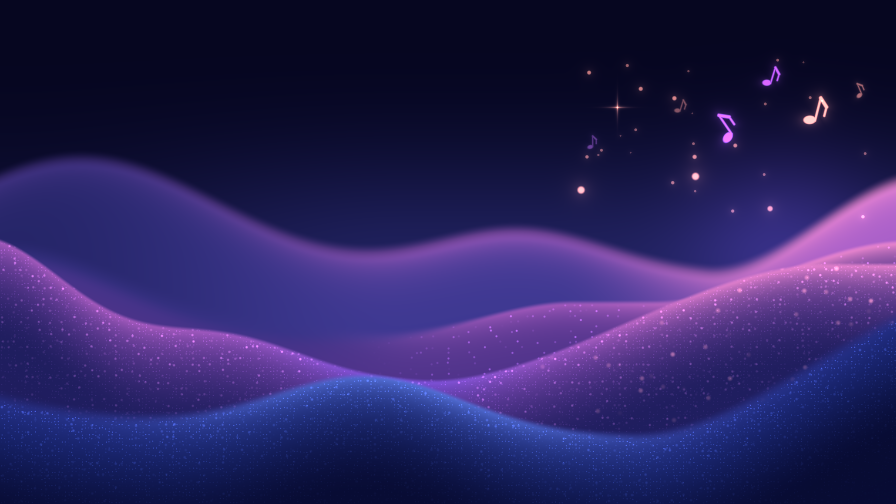
This background is drawn by a Shadertoy shader. Its source:

```glsl
// Glittering violet and blue dunes under a night sky with drifting notes and sparks.
#define SKY_TOP vec3(0.022, 0.022, 0.125)
#define SKY_LOW vec3(0.125, 0.13, 0.37)
#define NAVY vec3(0.03, 0.045, 0.20)
#define INDIGO vec3(0.17, 0.17, 0.48)
#define VIOLET vec3(0.34, 0.22, 0.60)
#define ORCHID vec3(0.66, 0.36, 0.75)
#define PINK vec3(0.97, 0.55, 0.83)
#define BLUE vec3(0.34, 0.45, 0.86)
#define EMBER vec3(1.0, 0.60, 0.48)
#define GLITTER 0.55
#define SPARKS 26

float hash(vec2 p) {
    return fract(sin(dot(p, vec2(127.1, 311.7))) * 43758.5453);
}

float bump(float x, float centre, float width) {
    float t = (x - centre) / width;
    return exp(-t * t);
}

// Ridge heights, from the farthest to the nearest
float farRidge(float x) {
    return 0.45 + 0.235 * bump(x, 0.16, 0.39) + 0.09 * bump(x, 1.03, 0.25)
         + 0.2 * smoothstep(1.4, 1.84, x);
}
float middleRidge(float x) {
    return 0.33 + 0.17 * bump(x, 0.0, 0.34) + 0.07 * smoothstep(0.74, 1.14, x)
         + 0.12 * smoothstep(1.3, 1.8, x);
}
float sandRidge(float x) {
    return 0.24 + 0.29 * bump(x, -0.05, 0.27) + 0.09 * bump(x, 0.44, 0.23)
         + 0.235 * smoothstep(0.83, 1.65, x);
}
float frontRidge(float x) {
    return 0.13 + 0.078 * exp(-x / 0.33) + 0.115 * bump(x, 0.73, 0.27)
         + 0.3 * smoothstep(1.25, 2.0, x);
}

// Covers what lies behind with a dune that is bright along its rim
vec3 dune(vec3 behind, float depth, float blur, vec3 rim, vec3 body, float falloff) {
    vec3 surface = mix(body, rim, exp(-max(depth, 0.0) / falloff));
    return mix(behind, surface, smoothstep(-blur, blur, depth));
}

// One randomly placed grain in a share of the grid cells
float grains(vec2 p, float cells, float share) {
    vec2 id = floor(p * cells);
    vec2 centre = 0.3 + 0.4 * vec2(hash(id), hash(id + 17.0));
    float dist = length(fract(p * cells) - centre);
    return step(1.0 - share, hash(id + 41.0)) * hash(id + 73.0) * smoothstep(0.32, 0.04, dist);
}

float segment(vec2 p, vec2 a, vec2 b) {
    vec2 ab = b - a;
    return length(p - a - ab * clamp(dot(p - a, ab) / dot(ab, ab), 0.0, 1.0));
}

// Glowing eighth note: head, stem and flag
vec3 note(vec2 p, vec2 centre, float size, float tilt, vec3 tint) {
    float c = cos(tilt), s = sin(tilt);
    vec2 q = mat2(c, -s, s, c) * (p - centre) / size;
    vec2 h = q - vec2(-0.34, -0.68);
    float d = (length(vec2(h.x - 0.3 * h.y, h.y * 1.35)) - 0.38) * 0.8;
    d = min(d, segment(q, vec2(0.0, -0.65), vec2(0.0, 0.9)) - 0.07);
    d = min(d, segment(q, vec2(0.0, 0.85), vec2(0.5, 0.38)) - 0.11);
    d = min(d, segment(q, vec2(0.5, 0.38), vec2(0.5, -0.2)) - 0.07);
    float edge = 1.0 / (iResolution.y * size);
    return tint * (smoothstep(edge, -edge, d) + 0.18 * exp(-3.5 * max(d, 0.0)));
}

vec3 spark(vec2 p, vec2 centre, float radius, vec3 tint) {
    float d = length(p - centre) / radius;
    return tint * (smoothstep(1.2, 0.5, d) + 0.22 * exp(-0.6 * d));
}

void mainImage(out vec4 fragColor, in vec2 fragCoord) {
    vec2 p = fragCoord / iResolution.y;
    p.x *= 1.7778 * iResolution.y / iResolution.x;
    float x = p.x;

    // Sky, darker to the left
    float low = smoothstep(1.0, 0.46, p.y);
    vec3 col = mix(SKY_TOP, SKY_LOW, low * low * mix(0.45, 1.0, smoothstep(0.0, 0.8, x)));
    col += 0.28 * VIOLET * exp(-dot(p - vec2(1.55, 0.52), p - vec2(1.55, 0.52)) / 0.035);

    // Blurred far ridge and the pink haze at its right
    float warm = smoothstep(1.1, 1.7, x);
    float d = farRidge(x) - p.y;
    vec3 rim = mix(mix(vec3(0.29, 0.21, 0.54), ORCHID, smoothstep(0.1, 1.0, x)), PINK, warm);
    vec3 body = mix(INDIGO * 0.85, vec3(0.24, 0.22, 0.57), smoothstep(0.0, 0.8, x));
    body = mix(body, ORCHID * 1.1, warm * 0.85);
    col = dune(col, d, 0.02, rim, body, 0.035);

    // Middle ridge
    d = middleRidge(x) - p.y;
    rim = mix(vec3(0.23, 0.20, 0.53), mix(ORCHID, PINK, warm), smoothstep(0.55, 1.1, x));
    col = dune(col, d, mix(0.03, 0.006, smoothstep(0.5, 1.0, x)), rim, VIOLET * 0.9, 0.035);
    col += ORCHID * GLITTER * grains(p, 95.0, 0.25) * smoothstep(0.0, 0.01, d) * smoothstep(0.7, 1.0, x);

    // Sandy violet ridge
    d = sandRidge(x) - p.y;
    rim = mix(mix(ORCHID, VIOLET * 1.45, bump(x, 0.8, 0.25)), PINK, smoothstep(1.1, 1.5, x) * 0.85);
    body = mix(VIOLET * 0.88, vec3(0.12, 0.115, 0.37), smoothstep(0.0, 0.2, d));
    col = dune(col, d, 0.005, rim, body, 0.04);
    float sand = smoothstep(-0.004, 0.008, d) * (0.3 + 0.7 * exp(-max(d, 0.0) / 0.09));
    col += GLITTER * sand * (PINK * grains(p, 85.0, 0.3) + ORCHID * 0.6 * grains(p + 3.0, 150.0, 0.7));
    col += EMBER * 0.8 * sand * grains(p + 9.0, 46.0, 0.12) * smoothstep(0.9, 1.3, x);

    // Blue front ridge
    d = frontRidge(x) - p.y;
    rim = mix(vec3(0.15, 0.19, 0.54), BLUE, bump(x, 0.82, 0.45));
    body = mix(vec3(0.09, 0.14, 0.43), NAVY, smoothstep(0.0, 0.24, d));
    col = dune(col, d, mix(0.022, 0.006, bump(x, 0.85, 0.55)), rim, body, 0.042);
    sand = smoothstep(0.0, 0.01, d) * exp(-max(d, 0.0) / 0.1);
    col += BLUE * GLITTER * sand * (grains(p + 5.0, 150.0, 0.7) + 0.8 * grains(p, 80.0, 0.25));

    // Notes, a four-pointed star and three bright embers
    col += note(p, vec2(1.622, 0.78), 0.031, -0.25, EMBER * 1.1);
    col += note(p, vec2(1.441, 0.75), 0.030, 0.6, vec3(0.75, 0.36, 0.95));
    col += note(p, vec2(1.533, 0.848), 0.022, -0.3, vec3(0.70, 0.32, 0.86));
    col += note(p, vec2(1.706, 0.822), 0.015, 0.4, EMBER * 0.55);
    col += note(p, vec2(1.352, 0.789), 0.015, -0.3, EMBER * 0.4);
    col += note(p, vec2(1.176, 0.718), 0.014, 0.0, ORCHID * 0.45);
    vec2 s = abs(p - vec2(1.225, 0.787));
    col += EMBER * (exp(-s.x * 90.0 - s.y * 600.0) + exp(-s.y * 90.0 - s.x * 600.0));
    col += spark(p, vec2(1.153, 0.623), 0.008, EMBER);
    col += spark(p, vec2(1.380, 0.650), 0.008, EMBER);
    col += spark(p, vec2(1.528, 0.586), 0.006, EMBER * 0.7);

    // Scattered fine sparks
    for (int i = 0; i < SPARKS; i++) {
        vec2 seed = vec2(float(i), 4.0);
        vec2 at = vec2(1.16, 0.57) + vec2(0.57, 0.32) * vec2(hash(seed), hash(seed + 11.0));
        float power = hash(seed + 29.0);
        col += spark(p, at, mix(0.002, 0.005, power), EMBER * mix(0.25, 0.7, power));
    }
    fragColor = vec4(min(col, 1.0), 1.0);
}
```
